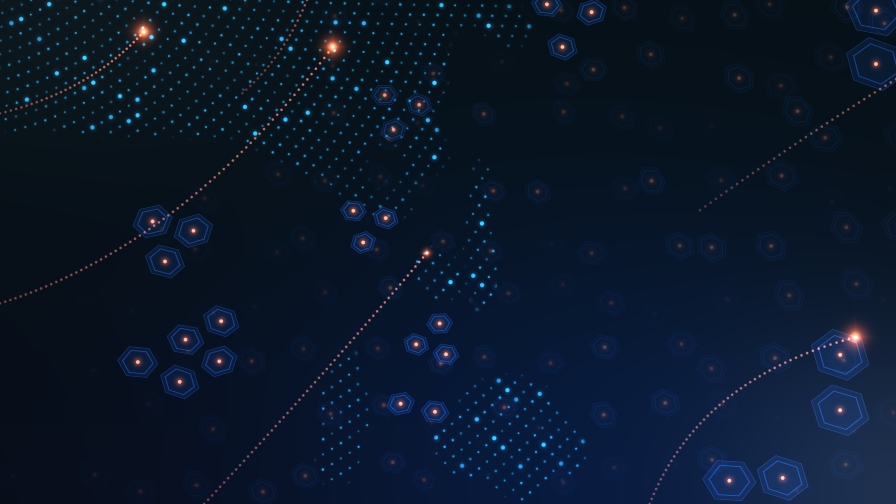
This background is drawn by a Shadertoy shader. Its source:

```glsl
// Dark blue network backdrop: dotted land, glowing hexagons and orange dotted trails.

float hash(vec2 p) {
    p = fract(p * vec2(0.1731, 0.3197));
    p += dot(p, p.yx + 19.19);
    return fract(p.x * p.y * 7.13);
}

vec2 gradientAt(vec2 cell) {
    float a = 6.2832 * hash(cell);
    return vec2(cos(a), sin(a));
}

float gradientNoise(vec2 p) {
    vec2 i = floor(p), f = fract(p), u = f * f * (3.0 - 2.0 * f), e = vec2(1, 0);
    float low = mix(dot(gradientAt(i), f), dot(gradientAt(i + e), f - e), u.x);
    float high = mix(dot(gradientAt(i + e.yx), f - e.yx), dot(gradientAt(i + 1.0), f - 1.0), u.x);
    return mix(low, high, u.y);
}

float disc(float dist, float radius) {
    float aa = 0.8 / iResolution.y;
    return 1.0 - smoothstep(radius - aa, radius + aa, dist);
}

float blob(vec2 p, vec2 centre, vec2 radii) {
    return 1.0 - length((p - centre) / radii);
}

// Squashed double hexagon with a warm core
vec3 hexagon(vec2 p, float size, float tilt, float strength) {
    float core = length(p);
    if (core > size * 2.0) return vec3(0);
    vec2 q = mat2(cos(tilt), sin(tilt), -sin(tilt), cos(tilt)) * p;
    q = abs(q * vec2(1.0, 1.2));
    float d = max(q.y * 1.1547, q.x + q.y * 0.577);
    float line = disc(abs(d - size), 0.001) * 0.5 + disc(abs(d - size * 0.76), 0.0013) * 0.75;
    float fill = disc(d, size) * 0.2;
    vec3 col = vec3(0.07, 0.24, 0.58) * (line + fill);
    col += vec3(1.0, 0.62, 0.4) * disc(core, 0.0035);
    col += vec3(0.6, 0.2, 0.08) * exp(-core * core * 16000.0);
    return col * strength;
}

// Hexagons spread evenly round a centre
vec3 cluster(vec2 p, vec2 centre, float spread, float phase, int count, float size) {
    vec3 col = vec3(0);
    if (length(p - centre) > spread + size * 2.0) return col;
    for (int k = 0; k < count; k++) {
        float a = phase + 6.2832 * float(k) / float(count);
        vec2 q = p - centre - spread * vec2(cos(a), sin(a));
        col += hexagon(q, size, 0.35 * sin(a * 3.7 + centre.x * 9.0), 0.85);
    }
    return col;
}

// Dotted quadratic curve, brightening toward its head
vec3 trail(vec2 p, vec2 tail, vec2 bend, vec2 head, int count) {
    float light = 0.0;
    for (int k = 0; k < count; k++) {
        float t = float(k) / float(count - 1);
        vec2 q = mix(mix(tail, bend, t), mix(bend, head, t), t);
        light = max(light, disc(length(p - q), 0.0024) * mix(0.45, 0.9, t));
    }
    return vec3(0.95, 0.46, 0.36) * light;
}

vec3 spark(vec2 p, float size) {
    float d = length(p) / size;
    float rays = exp(-abs(p.x * p.y) / (size * size) * 3.0) * exp(-d * 1.1);
    return vec3(1.0, 0.35, 0.16) * (exp(-d * d * 0.7) * 0.65 + rays * 0.3)
         + vec3(0.8, 0.6, 0.45) * exp(-d * d * 5.0);
}

// Dots on concentric rings, kept inside land-like patches
vec3 landDots(vec2 p) {
    vec2 v = p - vec2(-0.139, 1.37);
    float r = length(v), ring = floor(r / 0.0255);
    float along = atan(v.y, v.x) * (ring + 0.5) * 0.0255 / 0.021;
    vec2 id = vec2(ring, floor(along));
    vec2 local = (vec2(r / 0.0255, along) - id - 0.5) * vec2(0.0255, 0.021);
    float land = min((p.y - 0.74 + 0.16 * p.x) * 6.0, (1.2 - r) * 4.0);
    land = max(land, blob(p, vec2(1.01, 0.14), vec2(0.18, 0.13)));
    land = max(land, blob(p, vec2(0.87, 0.45), vec2(0.06, 0.06)));
    land = max(land, blob(p, vec2(0.95, 0.53), vec2(0.035, 0.13)));
    land = max(land, blob(p, vec2(0.68, 0.16), vec2(0.05, 0.14)));
    land += gradientNoise(p * 8.0) * 0.8;
    float pick = hash(id + 37.0), large = step(0.92, pick);
    float size = mix(0.0017, 0.0025, pick) + large * 0.0017;
    float shine = mix(0.35, 0.8, hash(id + 91.0)) + large * 0.3;
    float d = length(local);
    float light = disc(d, size) + 0.3 * exp(-d * d / (size * size) * 0.35);
    return vec3(0.12, 0.58, 0.82) * light * shine * smoothstep(0.0, 0.15, land);
}

void mainImage(out vec4 fragColor, in vec2 fragCoord) {
    vec2 p = fragCoord / iResolution.y;
    // Background gradients
    vec3 col = mix(vec3(0.03, 0.048, 0.09), vec3(0.024, 0.06, 0.085), smoothstep(0.0, 0.8, p.y));
    vec2 b = (p - vec2(1.2, 0.05)) / vec2(0.75, 0.55);
    col += vec3(0.0, 0.055, 0.15) * exp(-dot(b, b));
    b = (p - vec2(1.8, 0.02)) / vec2(0.36, 0.34);
    col += vec3(0.09, 0.11, 0.13) * exp(-dot(b, b));
    b = (p - vec2(0.1, 1.0)) / vec2(0.5, 0.3);
    col += vec3(0.025, 0.03, 0.03) * exp(-dot(b, b));

    // Faint scattered hexagons
    vec2 cell = floor(p / 0.115);
    for (int k = 0; k < 9; k++) {
        vec2 id = cell + vec2(k % 3 - 1, k / 3 - 1);
        vec2 c = (id + 0.2 + 0.6 * vec2(hash(id + 5.0), hash(id + 23.0))) * 0.115;
        float strength = 0.22 * hash(id + 61.0) * smoothstep(0.1, 1.1, c.x + 0.3 - 0.4 * c.y);
        col += hexagon(p - c, 0.026 + 0.014 * abs(c.x - 0.9), hash(id), strength);
    }
    col += landDots(p);

    // Bright hexagon groups
    col += cluster(p, vec2(1.125, 0.958), 0.052, 0.35, 3, 0.031);
    col += cluster(p, vec2(0.792, 0.782), 0.041, 0.25, 3, 0.027) * 0.7;
    col += cluster(p, vec2(0.729, 0.556), 0.038, 0.3, 3, 0.026);
    col += cluster(p, vec2(0.338, 0.528), 0.048, 0.3, 3, 0.040);
    col += cluster(p, vec2(0.861, 0.324), 0.036, 1.25, 3, 0.026);
    col += cluster(p, vec2(0.414, 0.324), 0.046, 1.0, 3, 0.037);
    col += cluster(p, vec2(0.315, 0.262), 0.046, -0.44, 2, 0.040);
    col += cluster(p, vec2(0.829, 0.191), 0.035, -0.23, 2, 0.028);
    col += cluster(p, vec2(1.667, 0.241), 0.055, 1.57, 2, 0.060);
    col += cluster(p, vec2(1.500, 0.049), 0.053, 0.05, 2, 0.053);
    col += cluster(p, vec2(1.738, 0.926), 0.053, 1.57, 2, 0.062);

    // Trails and their glowing heads
    col += trail(p, vec2(0, 0.775), vec2(0.18, 0.82), vec2(0.285, 0.937), 34);
    col += trail(p, vec2(0, 0.398), vec2(0.366, 0.514), vec2(0.66, 0.907), 72);
    col += trail(p, vec2(0.481, 0.815), vec2(0.565, 0.889), vec2(0.609, 1), 22) * 0.7;
    col += trail(p, vec2(0.405, 0), vec2(0.632, 0.243), vec2(0.847, 0.498), 58);
    col += trail(p, vec2(1.289, 0), vec2(1.387, 0.248), vec2(1.697, 0.331), 50);
    col += trail(p, vec2(1.389, 0.583), vec2(1.583, 0.722), vec2(1.778, 0.843), 38) * 0.7;
    col += spark(p - vec2(0.285, 0.937), 0.016) + spark(p - vec2(0.66, 0.907), 0.016);
    col += spark(p - vec2(1.697, 0.331), 0.018) + spark(p - vec2(0.847, 0.498), 0.007);
    fragColor = vec4(min(col, 1.0), 1.0);
}
```
